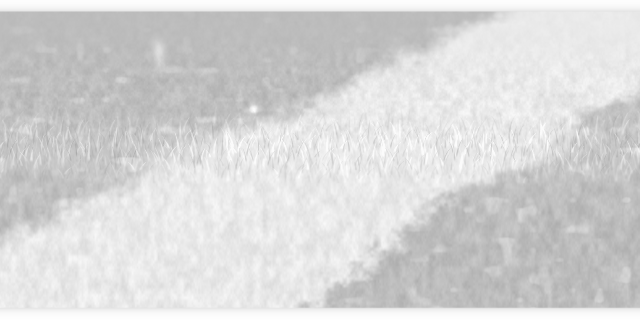
Reproduce this texture procedurally as a WebGL 1 fragment shader.

```glsl
precision highp float;
uniform vec2 u_resolution;

#define SHADE_TONE 0.738
#define SUN_TONE 0.915
#define FOCUS_Y 0.535
#define FOCUS_SPREAD 0.10
#define BLADE_CELL 0.019
#define BLADE_WIDTH 0.0042
#define BLADE_CONTRAST 0.27
#define FRAME_BOTTOM 0.038
#define FRAME_TOP 0.964
#define SHADOW_REACH 0.012

float hash(vec2 p) {
  vec3 q = fract(p.xyx * vec3(0.1031, 0.1030, 0.0973));
  q += dot(q, q.yzx + 33.33);
  return fract((q.x + q.y) * q.z);
}

float noise(vec2 p) {
  vec2 i = floor(p), f = fract(p);
  f = f * f * (3.0 - 2.0 * f);
  float low = mix(hash(i), hash(i + vec2(1.0, 0.0)), f.x);
  float high = mix(hash(i + vec2(0.0, 1.0)), hash(i + vec2(1.0)), f.x);
  return mix(low, high, f.y);
}

float softTexture(vec2 p) {
  return 0.5 * noise(p) + 0.3 * noise(p * 2.1 + 17.0) + 0.2 * noise(p * 4.3 + 41.0) - 0.5;
}

float focusAt(float y) {
  float d = (y - FOCUS_Y) / FOCUS_SPREAD;
  return exp(-d * d);
}

// Diagonal sunlit band with ragged, defocused borders
float sunlight(vec2 uv) {
  float y = uv.y;
  float rag = 0.10 * softTexture(vec2(uv.x * 38.0, y * 22.0));
  float left = 1.04 * (y - 0.25) + 0.04 * smoothstep(0.56, 0.64, y);
  float right = 0.466 + 0.61 * y + 0.09 * smoothstep(0.38, 0.52, y);
  right -= 0.04 * exp(-pow((y - 0.63) / 0.05, 2.0));
  float blur = mix(0.055, 0.085, focusAt(y));
  float lit = smoothstep(-blur, blur, uv.x - left + rag);
  return lit * (1.0 - smoothstep(-blur * 0.6, blur * 0.6, uv.x - right + rag));
}

float spot(vec2 p, vec2 center, vec2 radius) {
  vec2 d = (p - center) / radius;
  return exp(-dot(d, d));
}

// Out-of-focus grass, with coarser grain toward the viewer
float blurredGrass(vec2 p, float sun) {
  float near = softTexture(p * vec2(46.0, 27.0));
  float far = softTexture(p * vec2(52.0, 40.0) + 70.0);
  float grain = mix(near, far, smoothstep(0.42, 0.62, p.y));
  float calm = 1.0 - 0.75 * smoothstep(0.70, 0.92, p.y);
  float tone = mix(SHADE_TONE + 0.04 * focusAt(p.y), SUN_TONE, sun);
  tone += 0.14 * grain * calm;
  // Sparse pale clumps in the shaded turf
  float clump = smoothstep(0.72, 0.95, noise(p * vec2(24.0, 32.0) + 9.0));
  tone += 0.07 * clump * (1.0 - sun) * calm;
  tone += 0.13 * spot(p, vec2(0.495, 0.84), vec2(0.020, 0.036));
  tone += 0.15 * spot(p, vec2(0.794, 0.66), vec2(0.014, 0.014));
  return tone;
}

// Rows of tapered blades, painted from back to front
float blades(vec2 p, float tone, float sun, float pixel) {
  float ground = tone;
  for (int r = 0; r < 14; r++) {
    float row = float(r);
    float base = 0.60 - 0.0135 * row;
    float column = floor(p.x / BLADE_CELL);
    float sharp = focusAt(base + 0.02);
    float blur = pixel * 0.7 + 0.005 * (1.0 - sharp);
    for (int k = -2; k <= 2; k++) {
      vec2 id = vec2(column + float(k) + 5.0, row * 7.0 + 3.0);
      float pick = hash(id + 19.0);
      float root = (id.x - 5.0 + hash(id)) * BLADE_CELL;
      float height = mix(0.025, 0.072, hash(id + 31.0));
      float lean = (hash(id + 53.0) - 0.45) * 0.048;
      float t = (p.y - base) / height;
      float along = clamp(t, 0.0, 1.0);
      float side = p.x - root - lean * along * along;
      float width = BLADE_WIDTH * (1.0 - along) * mix(0.6, 1.2, pick);
      float cover = 1.0 - smoothstep(width - blur, width + blur, abs(side));
      cover *= smoothstep(0.0, 0.25, t) * (1.0 - smoothstep(0.9, 1.0, t));
      float tint = (pick - mix(0.45, 0.60, sun)) * BLADE_CONTRAST;
      tint += 0.05 * (along - 0.4) + 0.03 * clamp(side / BLADE_WIDTH, -1.0, 1.0);
      tone = mix(tone, ground + tint, cover * sharp * 0.85);
    }
  }
  return tone;
}

void main() {
  vec2 uv = gl_FragCoord.xy / u_resolution;
  vec2 p = vec2(uv.x * 2.0, uv.y);
  float pixel = 1.0 / u_resolution.y;

  float sun = sunlight(uv);
  float tone = blades(p, blurredGrass(p, sun), sun, pixel);
  tone = clamp(tone, 0.62, 0.985);

  // White margins with a soft drop shadow
  float outside = max(FRAME_BOTTOM - uv.y, uv.y - FRAME_TOP);
  float margin = 1.0 - 0.11 * exp(-max(outside, 0.0) / SHADOW_REACH);
  tone = mix(tone, margin, smoothstep(-pixel, pixel, outside));
  gl_FragColor = vec4(vec3(tone), 1.0);
}
```
